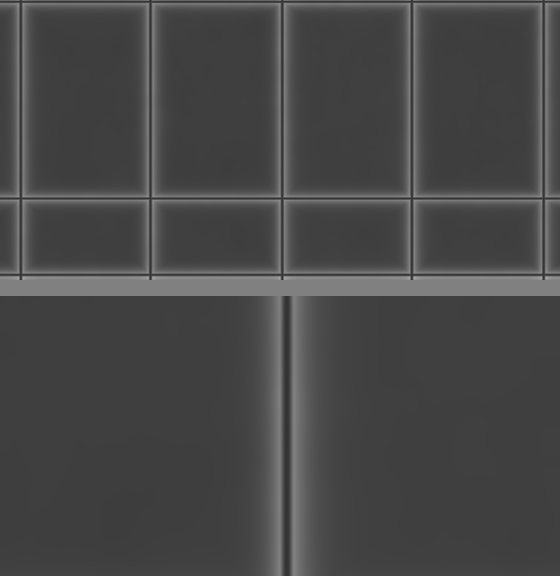
Top, the full canvas; bottom, a detail of the centre.
This pattern is drawn by a WebGL 1 fragment shader. Its source:

```glsl
precision highp float;
// Dark grey wall panels: a tall row above a short row, parted by thin dark seams.
// Signed distance to the nearest seam drives both the groove and the soft light that
// fades into each panel; gradient noise adds faint smears. Unit: canvas height.

uniform vec2 u_resolution;

#define PAIR_WIDTH 0.9336    // width of two neighbouring panels
#define PAIR_SPLIT 0.4630    // width of the first panel of a pair
#define FIRST_SEAM 0.0745    // x of the first upright seam
#define SEAM_ROWS vec3(0.0185, 0.2910, 0.9935)
#define GROOVE_CORE 0.0012   // half width of the darkest part
#define GROOVE_EDGE vec2(0.0092, 0.0072)  // lit rim of upright, level seams
#define FADE_SIDES vec2(0.0150, 0.0185)   // rim fade left, right of a seam
#define FADE_LEVEL 0.0145    // rim fade beside level seams
#define GLOW_LEVEL vec2(0.245, 0.230)     // rim light of upright, level seams
#define PANEL_GREY 0.247
#define GROOVE_GREY 0.205
#define SMEAR 0.012

float hash(vec2 p) {
    p = fract(p * vec2(0.1031, 0.1147));
    p += dot(p, p.yx + 33.33);
    return fract((p.x + p.y) * p.x * 17.3);
}

vec2 gradient(vec2 cell) {
    float angle = 6.2832 * hash(cell + 7.0);
    return vec2(cos(angle), sin(angle));
}

float gradientNoise(vec2 p) {
    vec2 i = floor(p), f = fract(p);
    vec2 u = f * f * f * (f * (f * 6.0 - 15.0) + 10.0);
    float a = dot(gradient(i), f);
    float b = dot(gradient(i + vec2(1.0, 0.0)), f - vec2(1.0, 0.0));
    float c = dot(gradient(i + vec2(0.0, 1.0)), f - vec2(0.0, 1.0));
    float d = dot(gradient(i + 1.0), f - 1.0);
    return mix(mix(a, b, u.x), mix(c, d, u.x), u.y);
}

// Faint upright and level smears, from broad to fine.
float smears(vec2 p) {
    float sum = 0.0, weight = 0.5;
    for (int i = 0; i < 3; i++) {
        sum += weight * gradientNoise(p * vec2(9.0, 4.0));
        sum += 0.7 * weight * gradientNoise(p * vec2(3.5, 8.0) + 31.0);
        p = p * 2.1 + 3.7;
        weight *= 0.5;
    }
    return sum;
}

// Signed distance to the nearest upright seam, positive on its right.
// Panels alternate slightly in width.
float columnDistance(float x) {
    float t = mod(x - FIRST_SEAM, PAIR_WIDTH);
    float outer = t < 0.5 * PAIR_WIDTH ? t : t - PAIR_WIDTH;
    float inner = t - PAIR_SPLIT;
    return abs(outer) < abs(inner) ? outer : inner;
}

// Distance to the nearest level seam, wrapping over the top and bottom.
float rowDistance(float y) {
    vec3 d = abs(fract(y - SEAM_ROWS + 0.5) - 0.5);
    return min(d.x, min(d.y, d.z));
}

float panelTone(vec2 p) {
    float t = (p.x - FIRST_SEAM) / PAIR_WIDTH;
    float column = 2.0 * floor(t) + step(PAIR_SPLIT / PAIR_WIDTH, fract(t));
    float row = step(SEAM_ROWS.y, p.y);
    return hash(vec2(column, row) + 21.0) - 0.5;
}

void main() {
    float pixel = 1.0 / u_resolution.y;
    vec2 p = gl_FragCoord.xy * pixel;
    float side = columnDistance(p.x);
    vec2 seam = vec2(abs(side), rowDistance(p.y));

    // Panel face with faint tone changes and smears
    float grey = PANEL_GREY + 0.006 * panelTone(p);
    grey += SMEAR * smears(p);

    // Light along the rims, a little wider on the right of a seam
    vec2 fade = vec2(side < 0.0 ? FADE_SIDES.x : FADE_SIDES.y, FADE_LEVEL);
    vec2 glow = GLOW_LEVEL * exp(-max(seam - GROOVE_EDGE, 0.0) / fade);
    float light = max(glow.x, glow.y) + 0.3 * min(glow.x, glow.y);
    grey += light * (1.0 + 0.06 * gradientNoise(p * 14.0));

    // Bright lip along the foot of the wall
    grey += 0.12 * (1.0 - smoothstep(0.002, 0.006, abs(p.y - 0.006)));

    // Narrow dark grooves that rise steeply to the rims
    float soft = 0.25 * pixel;
    vec2 rise = smoothstep(vec2(GROOVE_CORE - soft), GROOVE_EDGE, seam);
    grey = mix(GROOVE_GREY, grey, min(rise.x, rise.y));

    gl_FragColor = vec4(vec3(grey), 1.0);
}
```
